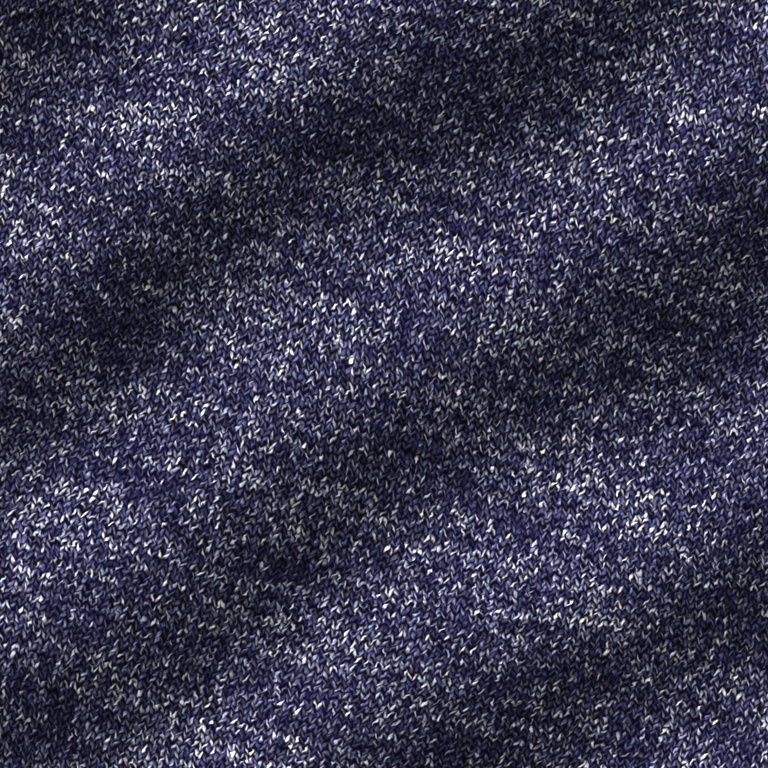
Give the GLSL for this texture, as a Shadertoy shader.

```glsl
// Navy melange knit fabric with fuzzy pale flecks and soft diagonal folds.
#define WALES 80.0
#define COURSES 100.0
#define TILT 0.27
#define LEG_RISE 0.8
#define FOLD_PERIOD 0.375
#define FOLD_DEPTH 0.33
#define STREAKINESS 0.08
#define SOFTNESS 0.0014
#define GAP_COLOR vec3(0.045, 0.036, 0.075)
#define NAVY_YARN vec3(0.150, 0.150, 0.300)
#define BLUE_YARN vec3(0.355, 0.370, 0.540)
#define PALE_YARN vec3(0.800, 0.820, 0.810)

const float TAU = 6.2831853;

float hash(vec2 p) {
    vec3 q = fract(vec3(p.xyx) * 0.1031);
    q += dot(q, q.yzx + 33.33);
    return fract((q.x + q.y) * q.z);
}

// Smooth lattice noise for loose fibres.
float fuzz(vec2 p) {
    vec2 i = floor(p), f = fract(p);
    f = f * f * (3.0 - 2.0 * f);
    float low = mix(hash(i), hash(i + vec2(1.0, 0.0)), f.x);
    float high = mix(hash(i + vec2(0.0, 1.0)), hash(i + 1.0), f.x);
    return mix(low, high, f.y);
}

// Broad folds rising to the right, bent by slow sines.
float foldLight(vec2 p) {
    float s = dot(p, vec2(-0.545, 0.839));
    s += 0.022 * sin(p.x * 7.0 + p.y * 3.0) + 0.012 * sin(p.x * 13.0 - p.y * 9.0);
    float wave = cos(TAU * (s - 0.225) / FOLD_PERIOD);
    float ripple = sin(p.x * 5.0 + 1.0) * sin(p.y * 6.0 + p.x * 4.0);
    return 1.08 + FOLD_DEPTH * wave + 0.07 * ripple;
}

// Fabric coordinates: x counts wales, y counts courses.
vec2 knitSpace(vec2 p) {
    float c = cos(TILT), s = sin(TILT);
    vec2 q = vec2(c * p.x - s * p.y, s * p.x + c * p.y);
    q.x += 0.010 * sin(q.y * 8.0 + q.x * 3.0);
    q.y += 0.010 * sin(q.x * 7.0 - q.y * 4.0);
    q = q * vec2(WALES, COURSES) + 200.0;
    // Uneven tension shifts neighbouring stitches.
    q += 0.12 * sin(q.yx * vec2(1.30, 0.90) + q * vec2(0.37, 0.53));
    return q + 0.10 * sin(q.yx * vec2(0.61, 2.10) - q * 0.29);
}

// Pale yarn gathers in runs along each course.
float streak(vec2 stitch) {
    float phase = TAU * hash(vec2(stitch.y, 7.0));
    return sin(stitch.x * 0.19 + phase)
         + 0.6 * sin(stitch.x * 0.43 + phase * 3.0)
         + 0.5 * sin(stitch.x * 0.08 + stitch.y * 0.37);
}

// Two twisted plies of differing tone share each leg.
vec3 yarnColor(vec2 id, vec2 leg, float runs, float fibre) {
    float twist = leg.y + 0.7 * leg.x * (hash(id + 71.0) - 0.3);
    float ply = smoothstep(-0.15, 0.15, twist + 0.3 * (hash(id + 83.0) - 0.5));
    float plyTone = mix(hash(id + 101.0), hash(id + 131.0), ply);
    float tone = 0.45 * hash(id) + 0.55 * plyTone + STREAKINESS * runs + 0.24 * (fibre - 0.5);
    vec3 blue = mix(NAVY_YARN, BLUE_YARN, smoothstep(0.12, 0.72, tone));
    vec3 tint = mix(vec3(0.88, 0.93, 1.02), vec3(1.02, 0.99, 0.95), hash(id + 51.0));
    return mix(blue, PALE_YARN * tint, smoothstep(0.52, 0.92, tone));
}

// Each stitch is a V of two slanted, uneven legs.
vec3 knit(vec2 p) {
    vec2 q = knitSpace(p);
    float fibre = fuzz(q * vec2(3.1, 2.6));
    float strand = fuzz(q.yx * vec2(2.9, 3.7) + 40.0);
    q += 0.30 * (vec2(fibre, strand) - 0.5);
    float wale = floor(q.x);
    float x = q.x - wale - 0.5;
    float side = step(0.0, x);
    float across = abs(x) * 2.0;
    float y = q.y - LEG_RISE * across + 0.35 * hash(vec2(wale, side + 3.0));
    vec2 stitch = vec2(wale, floor(y));
    vec2 id = vec2(wale * 2.0 + side, stitch.y);

    vec2 leg = vec2(across - 0.5, fract(y) - 0.5);
    leg += 0.26 * (vec2(hash(id + 11.0), hash(id + 23.0)) - 0.5);
    float plump = mix(0.44, 0.62, hash(id + 37.0));
    float height = smoothstep(1.10, 0.28, length(leg / vec2(0.64, plump)));

    // Light from the upper left favours one leg and the upper flank.
    float shade = mix(0.90, 1.10, side) + 0.45 * leg.y + 0.5 * (strand - 0.5);
    vec3 color = mix(GAP_COLOR, yarnColor(id, leg, streak(stitch), fibre) * shade, height);

    // Loose undyed fibres grey the blue in places.
    float grey = dot(color, vec3(0.3, 0.4, 0.3));
    return mix(color, grey * vec3(1.04, 1.0, 1.10), 0.75 * smoothstep(0.45, 0.80, strand));
}

void mainImage(out vec4 fragColor, in vec2 fragCoord) {
    // Nine samples soften the small stitches.
    vec2 uv = fragCoord / iResolution.y;
    vec3 color = vec3(0.0);
    for (int i = 0; i < 9; i++) {
        vec2 offset = vec2(float(i % 3), float(i / 3)) - 1.0;
        color += knit(uv + offset * SOFTNESS * 0.5) / 9.0;
    }
    fragColor = vec4(color * foldLight(uv), 1.0);
}
```
